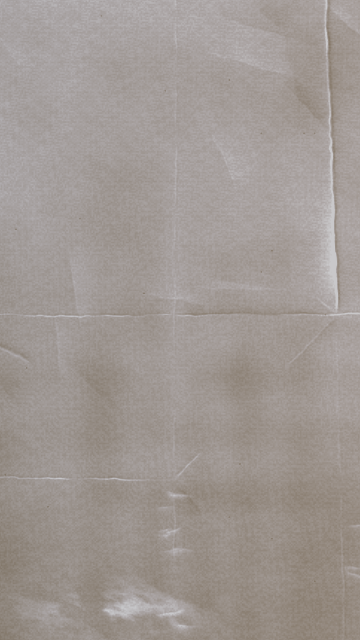
Write a Shadertoy shader that draws this texture.

```glsl
#define BROWN vec3(0.585, 0.548, 0.515)
#define GREY vec3(0.673, 0.650, 0.650)
#define SHEEN vec3(0.785, 0.785, 0.795)
#define GRAIN 0.54
#define GRAIN_SCALE 430.0
#define LAID_LINES 150.0
#define BLOTCH 1.1
#define FACET 0.95
#define BANDS 1.25
#define WOBBLE 0.004

float hash(vec2 p) {
    return fract(sin(dot(p, vec2(127.1, 311.7))) * 43758.55);
}

float noise(vec2 p) {
    vec2 i = floor(p), f = fract(p);
    f = f * f * (3.0 - 2.0 * f);
    return mix(mix(hash(i), hash(i + vec2(1, 0)), f.x),
               mix(hash(i + vec2(0, 1)), hash(i + vec2(1, 1)), f.x), f.y);
}

float fbm(vec2 p) {
    float sum = 0.0, amp = 0.53;
    for (int i = 0; i < 4; i++) {
        sum += amp * noise(p);
        p = mat2(1.6, 1.2, -1.2, 1.6) * p + 7.3;
        amp *= 0.5;
    }
    return sum;
}

float bump(float x) { return exp(-x * x); }

// x: signed distance, positive left of a->b; y: fade at the ends
vec2 edge(vec2 p, vec2 a, vec2 b, float soft) {
    float len = length(b - a);
    vec2 dir = (b - a) / len, q = p - a;
    float along = dot(q, dir);
    soft = min(0.35 * len, soft);
    float fade = smoothstep(0.0, soft, along) * (1.0 - smoothstep(len - soft, len, along));
    return vec2(dot(q, vec2(-dir.y, dir.x)), fade);
}

// Thin bright ridge with a weak shadow on its left
float crease(vec2 p, vec2 a, vec2 b, float w) {
    vec2 e = edge(p, a, b, 10.0 * w);
    return e.y * (bump(e.x / w) - 0.3 * bump(e.x / w - 2.0));
}

// Tone that starts at the line and dies away to its left
float fold(vec2 p, vec2 a, vec2 b, float w) {
    vec2 e = edge(p, a, b, 4.0 * w);
    return e.y * smoothstep(-0.002, 0.002, e.x) * exp(-max(e.x, 0.0) / w);
}

void mainImage(out vec4 fragColor, in vec2 fragCoord) {
    vec2 p = fragCoord / iResolution.y;
    vec2 c = p + WOBBLE * (vec2(noise(p * 24.0), noise(p * 24.0 + 51.0)) - 0.5);
    c += 0.0025 * (vec2(noise(p * 95.0), noise(p * 95.0 + 17.0)) - 0.5);
    float lower = 1.0 - smoothstep(0.38, 0.54, p.y);

    // Broad light, blotches and the pale strip along the centre fold
    float tone = 0.55 + 0.75 * (p.y - 0.5) - 0.35 * smoothstep(0.3, 0.56, p.x) * smoothstep(0.6, 0.9, p.y);
    tone += BLOTCH * (1.0 - 0.4 * lower) * (fbm(p * vec2(5.0, 7.0) + 3.0) - 0.5);
    tone += 0.4 * (fbm(c * 17.0 + 31.0) - 0.5);
    tone += 0.25 * bump((p.x - 0.27) / 0.022) * (1.0 - smoothstep(0.55, 0.85, p.y));

    // Vertical bands and weaker horizontal waves in the lower half
    float bands = noise(vec2(p.x * 19.0, p.y * 1.2)) - 0.45 - 0.4 * bump((p.x - 0.38) / 0.03);
    tone += BANDS * lower * (0.7 * bands + 0.35 * (noise(c * vec2(5.0, 22.0)) - 0.5));

    // Slanted facets with faint ridges, mostly above the main fold
    for (int i = 0; i < 20; i++) {
        float k = float(i);
        vec2 a = vec2(0.6 * hash(vec2(k, 1.0)) - 0.06, 0.42 + 0.6 * hash(vec2(k, 2.0)));
        float ang = -0.65 + 1.8 * (hash(vec2(k, 3.0)) - 0.5);
        vec2 b = a + (0.07 + 0.15 * hash(vec2(k, 4.0))) * vec2(cos(ang), sin(ang));
        float lean = hash(vec2(k, 5.0)) - 0.5;
        tone += FACET * lean * fold(c, a, b, 0.03) + 0.4 * max(lean, 0.0) * crease(c, a, b, 0.0016);
    }

    // Strong right-hand fold with its sheen, and its faint continuation
    vec2 knot = vec2(0.526, 0.509), top = vec2(0.507, 1.06);
    float worn = 1.25 * smoothstep(0.15, 0.85, noise(p * 33.0));
    float flare = bump((p.y - 0.58) / 0.085);
    tone += (0.9 + 0.9 * worn) * crease(c, top, knot, 0.0019);
    tone += (0.5 + 1.1 * flare) * fold(c, knot, top, 0.006 + 0.013 * flare);
    tone -= 0.9 * fold(c, top, knot, 0.006);
    tone += 0.4 * worn * crease(c, knot, vec2(0.537, -0.03), 0.0016);

    // Main horizontal fold, centre fold and lower fold
    vec2 centre = vec2(0.273, 0.507), node = vec2(0.273, 0.25);
    tone += (0.3 + 0.7 * worn) * crease(c, vec2(-0.03, 0.507), centre, 0.0013);
    tone += (0.2 + 0.7 * worn) * crease(c, centre, vec2(0.6, 0.51), 0.0013);
    tone -= 0.75 * fold(c, centre, knot, 0.009) + 0.3 * fold(c, vec2(0.13, 0.507), centre, 0.009);
    tone += 0.28 * worn * crease(c, vec2(0.275, 1.03), vec2(0.271, -0.03), 0.0014);
    tone += (0.25 + 0.9 * worn) * crease(c, vec2(-0.03, 0.255), node, 0.0013);

    // Short creases leaving the crossings and the edges
    tone += 0.7 * crease(c, node, node + vec2(0.045, 0.048), 0.0015);
    tone -= 0.45 * fold(c, node + vec2(0.05, -0.06), node, 0.015);
    tone += 0.5 * crease(c, knot, knot - vec2(0.08, 0.085), 0.0016);
    tone -= 0.5 * fold(c, knot, knot - vec2(0.04, 0.04), 0.012);
    tone += 0.5 * crease(c, knot, knot + vec2(-0.035, 0.03), 0.0016);
    tone += 0.7 * crease(c, vec2(-0.03, 0.472), vec2(0.055, 0.432), 0.0022);
    tone -= 0.7 * fold(c, vec2(-0.03, 0.472), vec2(0.06, 0.43), 0.007);
    tone += 0.6 * fold(c, vec2(0.5, 1.0), vec2(0.58, 0.93), 0.015);

    // Crumples along the lower centre and right folds
    for (int i = 0; i < 16; i++) {
        float k = float(i), right = step(11.5, k);
        vec2 a = vec2(mix(0.23, 0.525, right) + 0.04 * hash(vec2(k, 7.0)), 0.02 + 0.23 * hash(vec2(k, 8.0)));
        vec2 b = a + vec2(0.025 + 0.035 * hash(vec2(k, 9.0)), 0.025 * (hash(vec2(k, 10.0)) - 0.6));
        tone += 1.1 * fold(c, b, a, 0.004) * (0.4 + noise(p * 60.0));
    }

    // Pale rubbed streaks near the bottom
    float rubbed = bump((p.x - 0.18) / 0.13) * bump((p.y - 0.045) / 0.04);
    tone += 1.7 * rubbed * smoothstep(0.35, 0.75, fbm(c * vec2(13.0, 55.0) + p.x * 15.0));

    // Laid lines, fibre grain and rare dark specks
    tone += 0.03 * sin(6.2832 * LAID_LINES * p.y + 5.0 * noise(p * 9.0));
    tone += GRAIN * (noise(p * GRAIN_SCALE) - 0.5) + 0.16 * (noise(p * vec2(80.0, 230.0)) - 0.5);
    vec2 cell = floor(p * 60.0), spot = fract(p * 60.0) - 0.5;
    tone -= 0.9 * step(0.994, hash(cell + 4.0)) * (1.0 - smoothstep(0.04, 0.12, length(spot)));

    // Paper colour, cooler to the left
    vec3 color = BROWN + (GREY - BROWN) * clamp(tone, -0.9, 1.0);
    color = mix(color, SHEEN, clamp((tone - 1.0) / 0.9, 0.0, 1.0));
    color += vec3(-0.01, 0.0, 0.01) * (0.5 - p.x / 0.5625);
    fragColor = vec4(color, 1.0);
}
```
